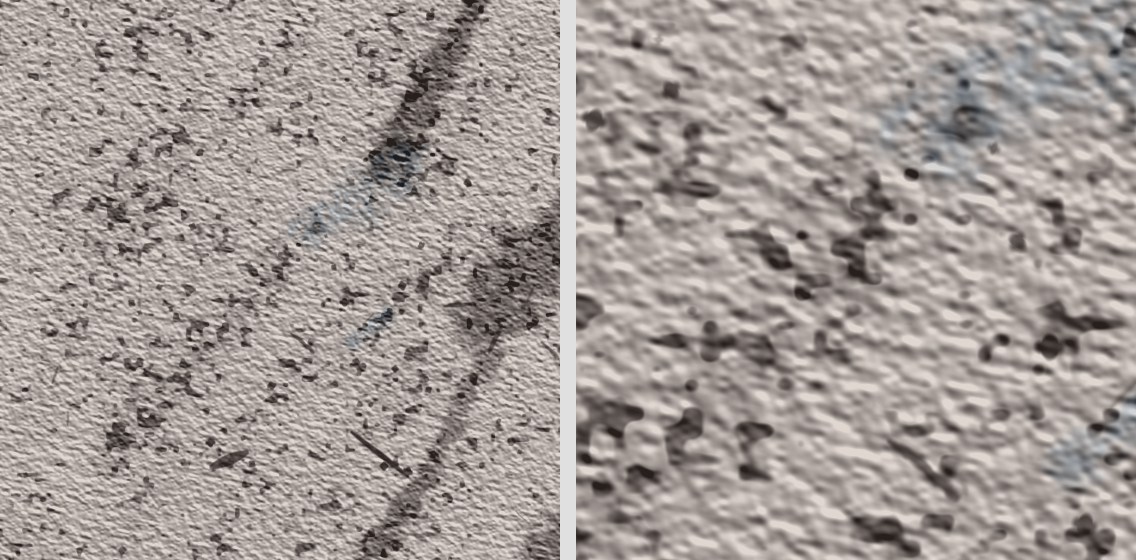
Left: the whole. Right: its middle third, enlarged.
This texture is drawn by a three.js fragment shader. Its source:

```glsl
// Weathered pale plaster with embossed grain, diagonal dark smears, dirt specks and small debris.
varying vec2 vUv;

const vec3 SOOT = vec3(0.15, 0.12, 0.11);
const vec3 PLASTER = vec3(0.80, 0.765, 0.745);
const vec3 BLUE_SHIFT = vec3(-0.07, -0.015, 0.025);
const vec2 GRAIN_SCALE = vec2(88.0, 150.0);
const vec2 LIGHT_STEP = vec2(0.15, 0.65);   // emboss offset in grain cells
const vec2 SMEAR_DIR = vec2(0.64, 0.768);
const float BASE_TONE = 0.86;
const float GRAIN_DEPTH = 0.95;
const float SPECK_DEPTH = 0.50;
const float SMEAR_DEPTH = 0.43;
const float EDGE = 0.0022;

float hash(vec2 p) {
  vec3 q = fract(p.xyx * 0.1031);
  q += dot(q, q.yzx + 33.33);
  return fract((q.x + q.y) * q.z);
}

float noise(vec2 p) {
  vec2 i = floor(p), f = fract(p);
  f = f * f * (3.0 - 2.0 * f);
  return mix(mix(hash(i), hash(i + vec2(1.0, 0.0)), f.x),
             mix(hash(i + vec2(0.0, 1.0)), hash(i + 1.0), f.x), f.y);
}

float fbm(vec2 p) {
  float sum = 0.0, amp = 0.53;
  for (int i = 0; i < 4; i++) {
    sum += amp * noise(p);
    p = mat2(0.8, 0.6, -0.6, 0.8) * p * 2.1 + 17.3;
    amp *= 0.5;
  }
  return sum;
}

float relief(vec2 g) {
  return 0.65 * noise(g) + 0.35 * noise(g * 2.0 + 41.7);
}

// Distance to a segment in x, position along it in y
vec2 segment(vec2 p, vec2 a, vec2 b) {
  vec2 ab = b - a;
  float h = clamp(dot(p - a, ab) / dot(ab, ab), 0.0, 1.0);
  return vec2(length(p - a - ab * h), h);
}

// Soft ragged stroke whose half width runs from wa to wb
float smear(vec2 p, vec2 a, vec2 b, float wa, float wb, float rag) {
  vec2 s = segment(p, a, b);
  return 1.0 - smoothstep(0.4, 1.25, s.x / mix(wa, wb, s.y) + rag);
}

// Solid sliver, thickest in the middle
float sliver(vec2 p, vec2 a, vec2 b, float r) {
  vec2 s = segment(p, a, b);
  float w = r * (0.45 + 2.2 * s.y * (1.0 - s.y));
  return 1.0 - smoothstep(w - EDGE, w + EDGE, s.x);
}

// Randomly turned slivers on a jittered grid
float debris(vec2 p, float cells, float chance, float halfLen, float r) {
  float cover = 0.0;
  vec2 home = floor(p * cells);
  for (int y = -1; y <= 1; y++) {
    for (int x = -1; x <= 1; x++) {
      vec2 id = home + vec2(float(x), float(y));
      float size = hash(id + 7.1);
      if (hash(id + 53.0) < chance) {
        vec2 c = (id + vec2(hash(id + 11.0), hash(id + 29.0))) / cells;
        float turn = 6.2832 * hash(id + 83.0);
        vec2 arm = vec2(cos(turn), sin(turn)) * halfLen * (0.4 + size);
        cover = max(cover, sliver(p, c - arm, c + arm, r * (0.5 + size)) * (0.55 + 0.45 * size));
      }
    }
  }
  return cover;
}

void main() {
  vec2 p = vUv;
  vec2 along = vec2(dot(p, SMEAR_DIR), dot(p, vec2(-SMEAR_DIR.y, SMEAR_DIR.x)));
  float rag = (fbm(p * 34.0) - 0.5) * 1.7;

  // Heavy smears
  float dark = smear(p, vec2(0.87, 1.02), vec2(0.68, 0.71), 0.024, 0.046, rag);
  dark = max(dark, smear(p, vec2(1.02, 0.58), vec2(0.86, 0.44), 0.088, 0.066, rag));
  dark = max(dark, 0.75 * smear(p, vec2(0.88, 0.38), vec2(0.77, 0.16), 0.030, 0.020, rag));
  dark = max(dark, 0.9 * smear(p, vec2(0.77, 0.16), vec2(0.65, -0.01), 0.019, 0.030, rag));
  dark = max(dark, smear(p, vec2(1.01, 0.03), vec2(0.94, -0.03), 0.055, 0.040, rag));

  // Faint dirty trails
  float faint = smear(p, vec2(0.54, 0.93), vec2(0.36, 0.73), 0.022, 0.020, rag);
  faint = max(faint, smear(p, vec2(0.30, 0.71), vec2(0.17, 0.59), 0.050, 0.070, rag));
  faint = max(faint, smear(p, vec2(0.49, 0.53), vec2(0.20, 0.19), 0.035, 0.045, rag));
  faint = max(faint, 0.7 * smear(p, vec2(0.76, 0.50), vec2(0.60, 0.48), 0.050, 0.035, rag));

  // Embossed grain and clumped specks
  vec2 g = (p + vec2(0.0, 0.22 * p.x)) * GRAIN_SCALE;
  float grain = relief(g) - relief(g + LIGHT_STEP);
  float clump = smoothstep(0.38, 0.72, fbm(along * vec2(7.0, 15.0) + 5.0));
  float limit = 0.76 - 0.13 * clump - 0.13 * faint - 0.08 * dark;
  float pit = 0.6 * noise(p * vec2(92.0, 112.0) + 9.0) + 0.4 * noise(p * vec2(45.0, 52.0) + 31.0);
  float speck = smoothstep(limit - 0.06, limit + 0.12, pit);

  // Loose crumbs, hairs, one twig and one leaf
  float bits = debris(p, 24.0, 0.09, 0.004, 0.0055);
  bits = max(bits, 0.8 * debris(p + rag * 0.006, 11.0, 0.13, 0.020, 0.0030));
  bits = max(bits, sliver(p, vec2(0.628, 0.228), vec2(0.728, 0.150), 0.0050));
  bits = max(bits, 0.85 * sliver(p, vec2(0.378, 0.166), vec2(0.440, 0.192), 0.0100));

  float tone = BASE_TONE + GRAIN_DEPTH * grain + 0.10 * (fbm(along * vec2(4.0, 8.0)) - 0.5);
  tone -= SPECK_DEPTH * speck + SMEAR_DEPTH * dark + 0.09 * faint + 0.04 * clump;
  tone = mix(tone, 0.06 + 0.3 * grain, bits * 0.9);

  // Bluish film beside the upper smear
  float film = smear(p, vec2(0.70, 0.69), vec2(0.55, 0.59), 0.060, 0.040, rag);
  film = max(film, smear(p, vec2(0.69, 0.44), vec2(0.63, 0.39), 0.018, 0.014, rag));
  tone -= 0.09 * film;
  vec3 color = mix(SOOT, PLASTER, clamp(tone, 0.0, 1.12));
  color += BLUE_SHIFT * film * noise(p * 110.0 + 3.0);
  gl_FragColor = vec4(color, 1.0);
}
```
